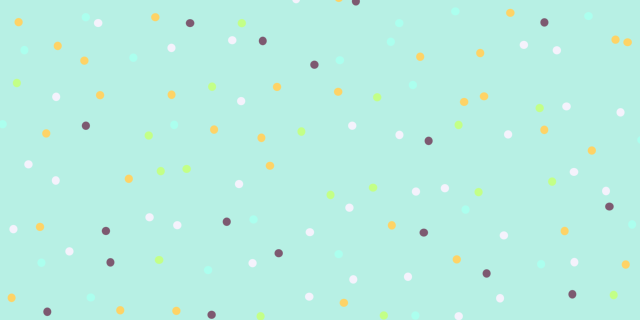
Reproduce this pattern procedurally as a Shadertoy shader.

```glsl
// Scattered confetti dots in five pastel and plum colours on a flat mint ground.

// Layout, in units of the canvas height
const float CELL_SIZE  = 0.132;   // one dot per cell
const float JITTER     = 0.78;    // share of the cell a dot centre may roam
const float DOT_RADIUS = 0.0128;
const float SQUASH     = 0.04;    // slight departure from a perfect circle
const float COLOR_MIX  = 0.35;    // randomness in the spread of colours

// Palette
const vec3 MINT   = vec3(0.718, 0.941, 0.894);
const vec3 ORANGE = vec3(0.995, 0.828, 0.400);
const vec3 WHITE  = vec3(0.960, 0.950, 0.990);
const vec3 AQUA   = vec3(0.670, 1.000, 0.935);
const vec3 LIME   = vec3(0.765, 1.000, 0.530);
const vec3 PLUM   = vec3(0.490, 0.350, 0.440);

// Cumulative shares of the dot colours; plum takes the rest
const float ORANGE_END = 0.29;
const float WHITE_END  = 0.55;
const float AQUA_END   = 0.74;
const float LIME_END   = 0.88;

vec3 hash3(vec2 p) {
    vec3 q = fract(p.xyx * vec3(0.1031, 0.1030, 0.0973));
    q += dot(q, q.yxz + 33.33);
    return fract((q.xxy + q.yzz) * q.zyx);
}

vec3 dotColor(float pick) {
    if (pick < ORANGE_END) return ORANGE;
    if (pick < WHITE_END)  return WHITE;
    if (pick < AQUA_END)   return AQUA;
    if (pick < LIME_END)   return LIME;
    return PLUM;
}

void mainImage(out vec4 fragColor, in vec2 fragCoord) {
    vec2 uv = fragCoord / iResolution.y;
    float pixel = 1.0 / iResolution.y;

    // Staggered grid: every second row shifts by half a cell
    vec2 grid = uv / CELL_SIZE + vec2(0.3, 0.2);
    grid.x += 0.5 * mod(floor(grid.y), 2.0);
    vec2 cell = floor(grid);
    vec3 rnd = hash3(cell + 17.0);

    // Jittered, slightly squashed dot that stays inside its cell
    vec2 offset = (fract(grid) - 0.5 - JITTER * (rnd.xy - 0.5)) * CELL_SIZE;
    float stretch = SQUASH * (2.0 * rnd.z - 1.0);
    float dist = length(offset * vec2(1.0 + stretch, 1.0 - stretch)) - DOT_RADIUS;

    // Low-discrepancy pick keeps equal colours apart
    float pick = fract(dot(cell, vec2(0.7549, 0.5698)) + COLOR_MIX * hash3(cell + 71.0).x);

    float coverage = 1.0 - smoothstep(-0.75 * pixel, 0.75 * pixel, dist);
    fragColor = vec4(mix(MINT, dotColor(pick), coverage), 1.0);
}
```
